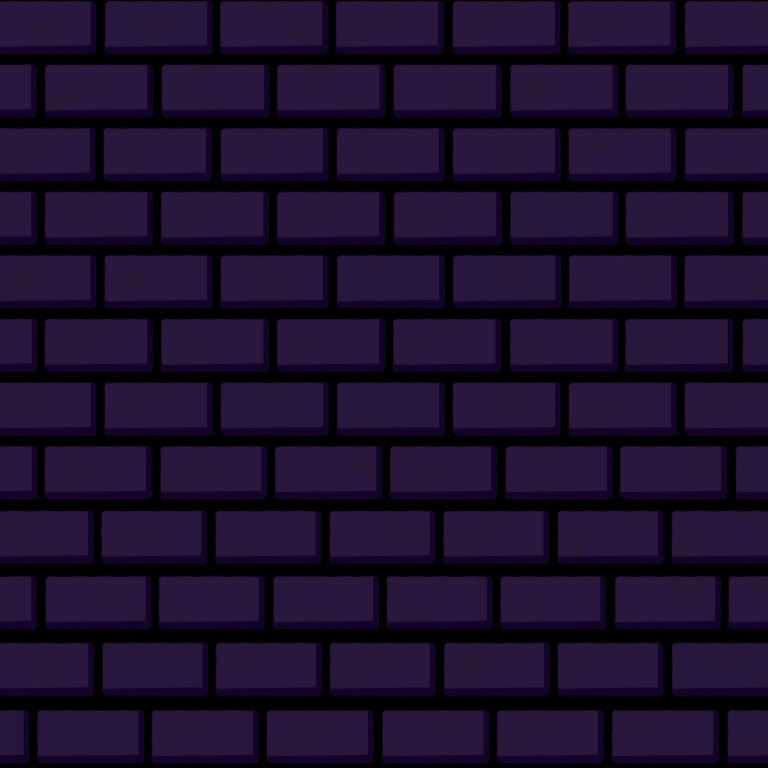
A Shadertoy shader for this pattern:

```glsl
// Dark violet brick wall: staggered bevelled bricks with black joints and slightly worn edges.

const float ROWS = 12.0;
const float ROW_PITCH = 0.0828;
const float BRICK_HEIGHT = 0.0688;
const float JOINT_WIDTH = 0.0108;
const float CORNER_RADIUS = 0.0055;
const vec2 BEVEL = vec2(0.0072, 0.0100);   // right side, underside

const vec3 JOINT_COLOR = vec3(0.0);
const vec3 FACE_COLOR = vec3(0.16, 0.09, 0.24);
const vec3 DUSTY_COLOR = vec3(0.16, 0.09, 0.22);
const vec3 BEVEL_COLOR = vec3(0.08, 0.01, 0.16);
const vec3 RIM_COLOR = vec3(0.09, 0.04, 0.14);
const vec3 FRINGE_COLOR = vec3(0.08, 0.05, 0.10);

float hash(vec2 p) {
    p = fract(p * vec2(0.1731, 0.3197));
    p += dot(p, p.yx + 19.19);
    return fract((p.x + p.y) * p.x * 37.7);
}

float layeredSines(vec2 p) {
    return (sin(p.x + 1.7 * sin(p.y)) + 0.5 * sin(2.3 * p.y - 1.1 * p.x)
          + 0.25 * sin(4.1 * p.x + 3.7 * p.y)) / 1.75;
}

float roundedBox(vec2 p, vec2 halfSize, float radius) {
    vec2 q = abs(p) - halfSize + radius;
    return length(max(q, 0.0)) + min(max(q.x, q.y), 0.0) - radius;
}

float coverage(float d, float aa) {
    return 1.0 - smoothstep(-aa, aa, d);
}

// Distance from the canvas top to a course; the lowest courses spread apart.
float rowTop(float row) {
    float spread = max(row - 6.5, 0.0);
    return 0.0013 + ROW_PITCH * row + 0.00063 * spread * spread;
}

float findRow(float depth) {
    float row = 0.0;
    for (float i = 1.0; i < ROWS; i++) {
        row += step(rowTop(i) - 0.007, depth);
    }
    return row;
}

// Returns the left start of a course and its brick pitch.
vec2 courseLayout(float row) {
    float isLast = step(ROWS - 1.5, row);
    float start = mix(-0.0156, 0.0590, mod(row, 2.0)) - 0.0110 * isLast;
    float pitch = 0.1512 - 0.0029 * smoothstep(6.0, 8.0, row) + 0.0015 * isLast;
    return vec2(start, pitch);
}

vec3 shadeBrick(vec2 p, vec2 halfSize, float seed, float aa) {
    // Slightly chipped silhouette
    float wear = layeredSines(p * 170.0 + seed * 40.0);
    float outline = roundedBox(p, halfSize, CORNER_RADIUS) + 0.0004 * wear;

    // Front face, bounded by a straight side seam and a gently tilted lower seam
    float sideSeam = p.x - halfSize.x + BEVEL.x;
    float lowerSeam = -halfSize.y + BEVEL.y + 0.014 * p.x - p.y;
    float faceEdge = max(sideSeam, lowerSeam);

    // Tonal variation
    float dust = smoothstep(0.35, 0.85, layeredSines(p * 45.0 + seed * 23.0));
    vec3 face = mix(FACE_COLOR, DUSTY_COLOR, dust);
    face *= 0.99 + 0.02 * seed;
    vec3 color = mix(BEVEL_COLOR, face, coverage(faceEdge, max(aa, 0.0011)));

    // Dim outer rim
    color = mix(color, RIM_COLOR, 0.7 * (1.0 - coverage(outline + 0.0009, aa)));

    // Broken hairline just outside the silhouette
    float fringe = coverage(abs(outline - 0.0011) - 0.0004, aa);
    fringe *= smoothstep(0.1, 0.6, wear) * 0.6;
    return mix(mix(JOINT_COLOR, FRINGE_COLOR, fringe), color, coverage(outline, aa));
}

void mainImage(out vec4 fragColor, in vec2 fragCoord) {
    vec2 uv = fragCoord / iResolution.y;
    float aa = 0.75 / iResolution.y;
    float depth = 1.0 - uv.y;

    // Locate the brick
    float row = findRow(depth);
    vec2 layout_ = courseLayout(row);
    float along = (uv.x - layout_.x + 0.5 * JOINT_WIDTH) / layout_.y;
    float column = floor(along);
    float seed = hash(vec2(column + 3.0, row + 7.0));

    // Centre the brick, with a small placement jitter
    vec2 halfSize = 0.5 * vec2(layout_.y - JOINT_WIDTH, BRICK_HEIGHT);
    vec2 p = vec2((fract(along) - 0.5) * layout_.y,
                  rowTop(row) + halfSize.y - depth);
    p.x += (seed - 0.5) * 0.0016;

    fragColor = vec4(shadeBrick(p, halfSize, seed, aa), 1.0);
}
```
